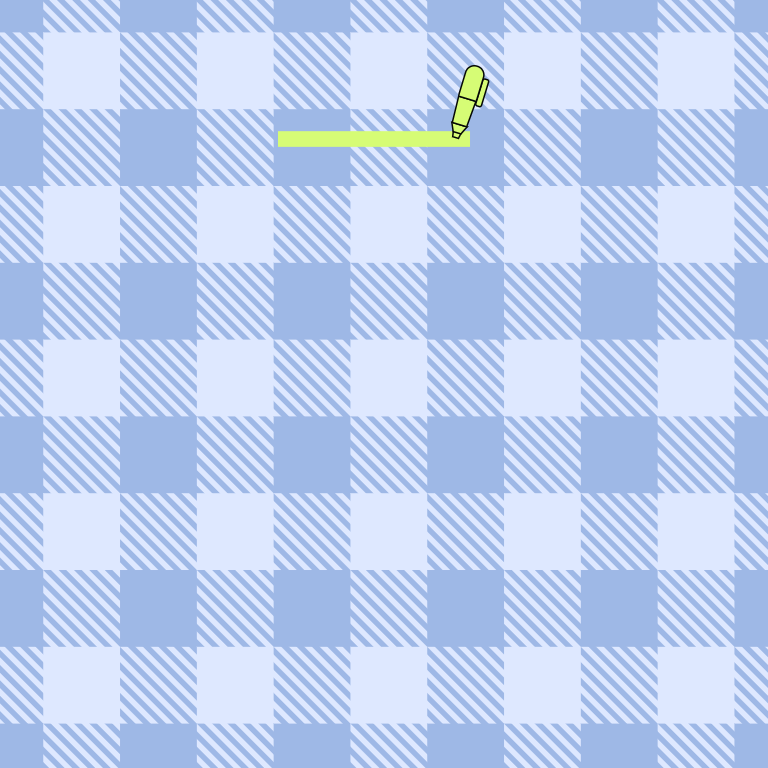
This pattern is drawn by a Shadertoy shader. Its source:

```glsl
const vec3 PALE = vec3(0.87, 0.91, 1.0);
const vec3 BLUE = vec3(0.62, 0.72, 0.90);
const vec3 LIME = vec3(0.84, 0.99, 0.46);
const vec3 INK = vec3(0.02, 0.03, 0.02);

const float PERIOD = 0.2;              // five repeats each way
const float TWILL = PERIOD / 10.0;     // five diagonals per square
const float PEN_UNIT = 1.0 / 768.0;

// Coverage of a signed distance, negative inside
float fill(float d, float pixel) {
    return clamp(0.5 - d / pixel, 0.0, 1.0);
}

// Distance to bands covering the first half of every period
float bands(float x, float period) {
    return abs(mod(x + period * 0.25, period) - period * 0.5 ) * -1.0 + period * 0.25;
}

float stripe(float x, float period, float pixel) {
    return fill(-bands(x + period * 0.5, period), pixel);
}

float box(vec2 p, vec2 halfSize, float radius) {
    vec2 q = abs(p) - halfSize + radius;
    return length(max(q, 0.0)) + min(max(q.x, q.y), 0.0) - radius;
}

// Upright trapezoid between two heights
float taper(vec2 p, float low, float high, float lowWidth, float highWidth) {
    float slope = (highWidth - lowWidth) / (high - low);
    float side = (abs(p.x) - lowWidth - slope * (p.y - low)) / sqrt(1.0 + slope * slope);
    return max(side, max(low - p.y, p.y - high));
}

// Woven checks: diagonals choose which thread lies on top
vec3 gingham(vec2 p, float pixel) {
    float warp = stripe(p.x, PERIOD, pixel);
    float weft = stripe(p.y, PERIOD, pixel);
    float over = stripe(p.x + p.y, TWILL, pixel * sqrt(2.0));
    return mix(PALE, BLUE, mix(weft, warp, over));
}

vec3 outlined(vec3 base, float d, float lineWidth, float pixel) {
    vec3 color = mix(base, LIME, fill(d, pixel));
    return mix(color, INK, fill(abs(d) - lineWidth * 0.5, pixel));
}

// Marker standing on its nib at the origin
vec3 marker(vec3 base, vec2 p, float pixel) {
    float line = 1.5;
    float clip = box(p - vec2(12.5, 51.0), vec2(3.0, 14.0), 2.0);
    float nib = taper(p, 0.5, 6.0, 3.0, 4.0);
    float neck = taper(p, 5.5, 14.0, 4.0, 8.0);
    float barrel = taper(p, 14.0, 41.0, 7.5, 9.0);
    float cap = max(box(p - vec2(0.0, 55.0), vec2(9.3, 20.0), 9.0), 41.0 - p.y);
    vec3 color = outlined(base, clip, line, pixel);
    color = outlined(color, nib, line, pixel);
    color = outlined(color, neck, line, pixel);
    color = outlined(color, barrel, line, pixel);
    return outlined(color, cap, line, pixel);
}

void mainImage(out vec4 fragColor, in vec2 fragCoord) {
    float pixel = 1.0 / iResolution.y;
    vec2 uv = fragCoord * pixel;
    vec3 color = gingham(uv - vec2(0.0563, 0.0578), pixel);

    // Highlighted stroke
    float stroke = box(uv - vec2(0.487, 0.819), vec2(0.125, 0.0102), 0.0);
    color = mix(color, LIME, fill(stroke, pixel));

    // Leaning marker at the end of the stroke
    vec2 axis = normalize(vec2(0.29, 0.957));
    vec2 q = uv - vec2(0.593, 0.8203);
    vec2 local = vec2(dot(q, vec2(axis.y, -axis.x)), dot(q, axis)) / PEN_UNIT;
    color = marker(color, local, pixel / PEN_UNIT);

    fragColor = vec4(color, 1.0);
}
```
